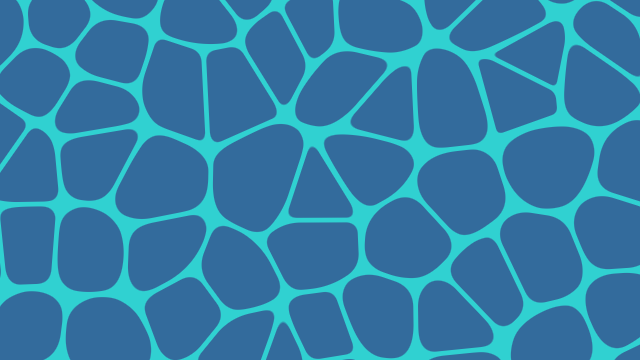
Write a WebGL 1 fragment shader that draws this pattern.

```glsl
precision highp float;
// Rounded Voronoi cells in blue, separated by a turquoise web of walls.

#define CELLS_PER_HEIGHT 5.0
#define JITTER 0.92
#define WALL_HALF_WIDTH 0.033
#define CORNER_ROUNDING 0.65
#define SEED vec2(17.0, 43.0)
#define CELL_COLOR vec3(0.20, 0.42, 0.61)
#define WALL_COLOR vec3(0.19, 0.82, 0.82)

uniform vec2 u_resolution;

vec2 hash2(vec2 p) {
    vec2 q = vec2(dot(p, vec2(127.1, 311.7)), dot(p, vec2(269.5, 183.3)));
    return fract(sin(q) * 43758.5453);
}

// Site of a grid cell, scattered around the cell centre
vec2 sitePosition(vec2 cell) {
    return cell + 0.5 + JITTER * (hash2(cell + SEED) - 0.5);
}

float smoothMin(float a, float b, float k) {
    float h = max(k - abs(a - b), 0.0) / k;
    return min(a, b) - 0.25 * k * h * h;
}

// Distance to the cell border, with corners rounded in proportion to cell size
float borderDistance(vec2 p) {
    // Nearest site
    vec2 home = floor(p);
    vec2 nearestCell = home;
    float nearest = 100.0;
    for (int y = -2; y <= 2; y++) {
        for (int x = -2; x <= 2; x++) {
            vec2 cell = home + vec2(float(x), float(y));
            float d = distance(p, sitePosition(cell));
            if (d < nearest) {
                nearest = d;
                nearestCell = cell;
            }
        }
    }
    vec2 site = sitePosition(nearestCell);

    // Half the gap to the closest neighbour sets the rounding
    float inradius = 1.0;
    for (int y = -2; y <= 2; y++) {
        for (int x = -2; x <= 2; x++) {
            if (x == 0 && y == 0) continue;
            vec2 other = sitePosition(nearestCell + vec2(float(x), float(y)));
            inradius = min(inradius, 0.5 * distance(site, other));
        }
    }
    float rounding = max(CORNER_ROUNDING * inradius, 0.001);

    // Blend the distances to all bisectors
    float border = 4.0;
    for (int y = -2; y <= 2; y++) {
        for (int x = -2; x <= 2; x++) {
            if (x == 0 && y == 0) continue;
            vec2 other = sitePosition(nearestCell + vec2(float(x), float(y)));
            float d = dot(0.5 * (site + other) - p, normalize(other - site));
            border = smoothMin(border, d, rounding);
        }
    }
    return border;
}

void main() {
    float unitsPerPixel = CELLS_PER_HEIGHT / u_resolution.y;
    vec2 p = gl_FragCoord.xy * unitsPerPixel;
    float edge = (borderDistance(p) - WALL_HALF_WIDTH) / unitsPerPixel;
    float inside = clamp(edge + 0.5, 0.0, 1.0);
    gl_FragColor = vec4(mix(WALL_COLOR, CELL_COLOR, inside), 1.0);
}
```
